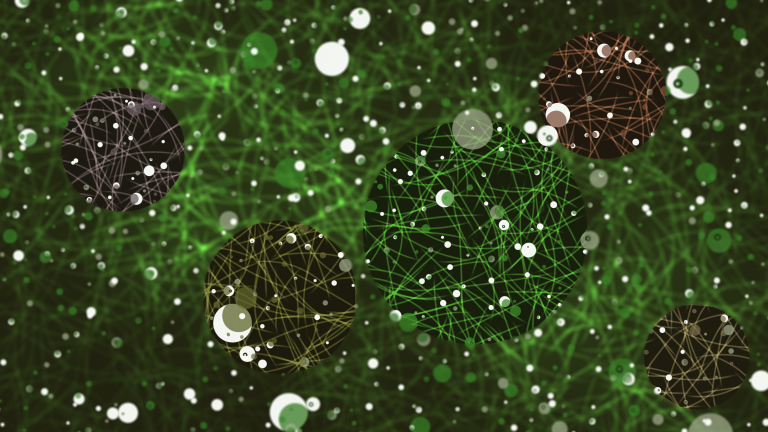
Give the GLSL for this background, as a Shadertoy shader.

```glsl
// Soft-focus mossy thicket of fine fibres with scattered pale discs, in which
// five round lenses show the same thicket sharply and in a tint of their own.
// Fibres and discs are cellular noise; layered sines shape the green glow.

const int LENS_COUNT = 5;
const int FIBRE_LAYERS = 8;
const int DISC_LAYERS = 4;
const vec3 SOIL = vec3(0.115, 0.105, 0.050);
const vec3 MOSS = vec3(0.21, 0.49, 0.14);
const vec3 PALE = vec3(0.66, 0.70, 0.58);
const vec3 WHITE = vec3(0.98, 0.99, 0.97);

// Lens centre and radius, in canvas heights
const vec3 LENS[LENS_COUNT] = vec3[](
    vec3(0.285, 0.653, 0.143), vec3(0.648, 0.312, 0.178),
    vec3(1.100, 0.463, 0.260), vec3(1.394, 0.780, 0.148),
    vec3(1.613, 0.174, 0.122));
const vec3 LENS_TINT[LENS_COUNT] = vec3[](
    vec3(0.42, 0.36, 0.38), vec3(0.38, 0.40, 0.17),
    vec3(0.24, 0.56, 0.16), vec3(0.50, 0.31, 0.23),
    vec3(0.47, 0.43, 0.28));

vec4 hash4(vec3 p) {
    vec4 q = fract(p.xyzx * vec4(0.1031, 0.1030, 0.0973, 0.1099));
    q += dot(q, q.wzxy + 33.33);
    return fract((q.xxyz + q.yzzw) * q.zywx);
}

mat2 rotation(float a) {
    return mat2(cos(a), sin(a), -sin(a), cos(a));
}

float disc(vec2 p, float radius, float soft) {
    return 1.0 - smoothstep(radius - soft, radius + soft, length(p));
}

// Line profile that keeps its total light when blurred
float stroke(float dist, float width, float soft) {
    float reach = width + soft;
    return width / reach * (1.0 - smoothstep(0.0, 2.0 * reach, dist));
}

// One slightly bent fibre per cell, over several turned grids
float fibres(vec2 p, float soft) {
    float sum = 0.0;
    for (int i = 0; i < FIBRE_LAYERS; i++) {
        float layer = float(i);
        float size = 0.09 + 0.009 * layer;
        vec2 q = rotation(layer * 1.1) * p / size;
        for (int k = 0; k < 9; k++) {
            vec2 cell = floor(q) + vec2(k % 3, k / 3) - 1.0;
            vec4 h = hash4(vec3(cell, layer + 11.0));
            vec2 d = rotation(h.z * 3.1416) * (q - cell - h.xy);
            float bend = (h.w - 0.5) * 0.6 * d.x * d.x;
            float fade = 1.0 - smoothstep(0.6, 1.0, abs(d.x));
            sum += fade * stroke(abs(d.y + bend) * size, 0.0011, soft);
        }
    }
    return sum;
}

// Paints one layer of scattered discs over a colour
vec3 paintDiscs(vec3 color, vec2 p, float size, float seed, float soft, vec3 tint) {
    vec2 home = floor(p / size);
    for (int k = 0; k < 9; k++) {
        vec2 cell = home + vec2(k % 3, k / 3) - 1.0;
        vec4 place = hash4(vec3(cell, seed));
        vec4 look = hash4(vec3(cell, seed + 57.0));
        if (place.w > 0.62) continue;

        vec2 d = p - (cell + place.xy) * size;
        float radius = size * mix(0.075, 0.18, place.z * place.z);
        bool white = look.x < 0.48;
        vec3 fill = white ? WHITE : look.x < 0.68 ? PALE : tint * 1.05;
        float alpha = white ? 0.97 : 0.68;

        // A tinted disc laid over part of the fill leaves a crescent
        vec2 shift = rotation(look.z * 6.2832) * vec2(radius * 0.5, 0.0);
        float crescent = step(0.68, look.y);
        fill = mix(fill, tint * 0.9 + 0.08, 0.8 * crescent * disc(d - shift, radius * 0.85, soft));

        // Some carry a small dark ring
        float ring = disc(d + shift * 0.6, radius * 0.28, soft)
                   - disc(d + shift * 0.6, radius * 0.11, soft);
        fill = mix(fill, tint * 0.45, step(0.78, look.w) * max(ring, 0.0));
        color = mix(color, fill, alpha * disc(d, radius, soft));
    }
    return color;
}

// Green light along a falling diagonal, broken up by layered sines
float mossGlow(vec2 p) {
    float across = p.y - 0.80 + 0.30 * p.x;
    float band = exp(-across * across * 7.0);
    float waves = sin(p.x * 7.0 + 2.0 * sin(p.y * 5.0)) * sin(p.y * 8.0 + p.x * 3.0)
                + 0.6 * sin(p.x * 17.0 - p.y * 9.0 + 2.0 * sin(p.y * 11.0));
    float sides = smoothstep(-0.25, 0.35, p.x) * (1.0 - smoothstep(1.35, 1.95, p.x));
    return clamp((0.18 + 0.85 * band * sides) * (1.0 + 0.28 * waves), 0.08, 1.2);
}

void mainImage(out vec4 fragColor, in vec2 fragCoord) {
    vec2 p = fragCoord / iResolution.y;
    float pixel = 1.0 / iResolution.y;

    // Lenses bring focus and tint
    float focus = 0.0;
    vec3 tint = MOSS;
    for (int i = 0; i < LENS_COUNT; i++) {
        float inside = disc(p - LENS[i].xy, LENS[i].z, pixel);
        tint = mix(tint, LENS_TINT[i], inside);
        focus = max(focus, inside);
    }

    // Thicket
    float threads = fibres(p, mix(0.0045, 0.3 * pixel, focus));
    vec3 blurred = SOIL + tint * mossGlow(p) * (0.22 + 1.1 * threads);
    vec3 sharp = SOIL * 0.6 + tint * (0.10 + 0.85 * min(threads, 1.3));
    vec3 color = mix(blurred, sharp, focus);

    // Discs, large to small
    float soft = mix(0.0045, 0.7 * pixel, focus);
    float size = 0.30;
    for (int i = 0; i < DISC_LAYERS; i++) {
        color = paintDiscs(color, p, size, float(i) * 7.0 + 3.0, soft, tint);
        size *= 0.53;
    }
    fragColor = vec4(color, 1.0);
}
```
